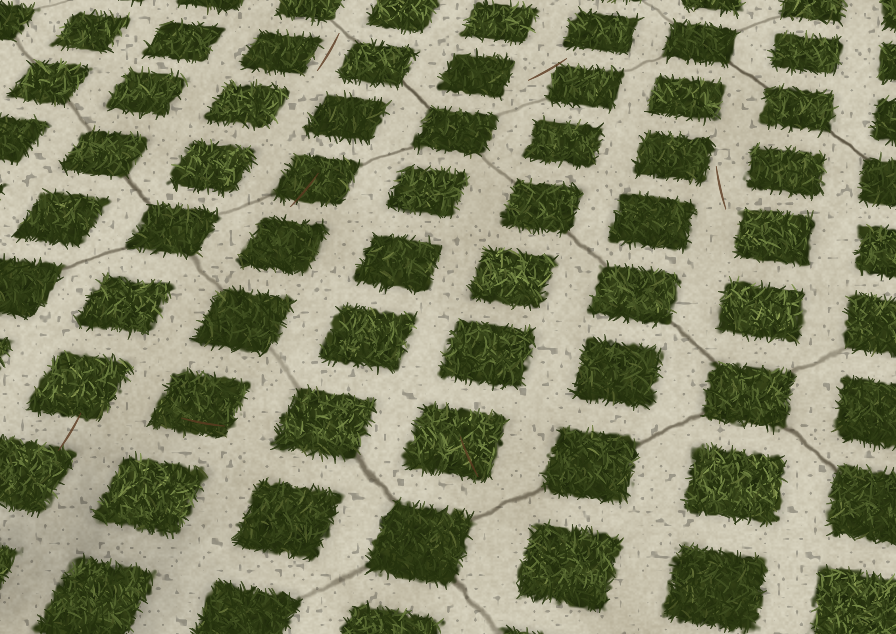
Give the GLSL for this pattern, as a WebGL 1 fragment shader.

```glsl
precision highp float;
// Perspective lattice of concrete grass pavers: turf-filled openings, hairline joints, worn stone.
uniform vec2 u_resolution;

float hash(vec2 p) {
  return fract(sin(dot(p, vec2(127.1, 311.7))) * 43758.5);
}

vec2 hash2(vec2 p) {
  return vec2(hash(p), hash(p + 17.3));
}

float noise(vec2 p) {
  vec2 i = floor(p), f = fract(p);
  f *= f * (3.0 - 2.0 * f);
  return mix(mix(hash(i), hash(i + vec2(1, 0)), f.x),
             mix(hash(i + vec2(0, 1)), hash(i + 1.0), f.x), f.y);
}

float fbm(vec2 p) {
  float sum = 0.0, amp = 0.5;
  for (int i = 0; i < 4; i++) {
    sum += amp * noise(p);
    p = p * 2.07 + 5.1;
    amp *= 0.5;
  }
  return sum;
}

// Inverse perspective: canvas position (y down) to paver lattice, one opening per unit
vec2 toLattice(vec2 uv) {
  vec2 tilt = vec2(-0.014, -0.052);
  vec2 rowX = vec2(0.1254, -0.0586) - tilt * uv.x;
  vec2 rowY = vec2(0.0193, 0.0941) - tilt * uv.y;
  vec2 r = uv - vec2(0.5755, 0.4375);
  return vec2(r.x * rowY.y - rowX.y * r.y, rowX.x * r.y - rowY.x * r.x)
       / (rowX.x * rowY.y - rowX.y * rowY.x);
}

// Signed distance to the nearest slightly irregular opening
float openingDistance(vec2 g) {
  vec2 id = floor(g + 0.5);
  vec2 f = g - id - (hash2(id) - 0.5) * 0.05;
  vec2 q = abs(f) - vec2(0.305, 0.325) - (hash2(id + 9.0) - 0.5) * 0.03 + 0.05;
  return length(max(q, 0.0)) + min(max(q.x, q.y), 0.0) - 0.05;
}

// Coverage of a tapered stroke around its centre
float stroke(vec2 p, float angle, float halfLength, float halfWidth, float px) {
  vec2 dir = vec2(sin(angle), -cos(angle));
  float along = dot(p, dir) / halfLength;
  float across = abs(dot(p, vec2(-dir.y, dir.x)) + 0.0015 * along * along);
  float width = halfWidth * (1.0 - 0.6 * along * along);
  return (1.0 - smoothstep(width - 0.5 * px, width + 0.5 * px, across)) * step(abs(along), 1.0);
}

vec3 concrete(vec2 s, vec2 g, float d) {
  float stain = fbm(s * 5.0) + 0.3 * fbm(s * 24.0);
  float grain = noise(s * 170.0) * 0.6 + noise(s * 330.0) * 0.4;
  float dull = smoothstep(0.4, 1.0, stain) * 0.6 + (grain - 0.5) * 0.75 + 0.06;
  vec3 col = mix(vec3(0.825, 0.805, 0.725), vec3(0.71, 0.68, 0.59), dull);
  col *= 1.0 - 0.25 * smoothstep(0.8, 0.93, noise(s * 140.0 + 40.0));
  // Soil staining, heavier around the openings and towards the near left corner
  col *= 1.0 - 0.16 * smoothstep(0.1, 0.0, d) * noise(s * 30.0);
  col *= 1.0 - 0.3 * smoothstep(0.4, 0.0, length(s - vec2(0.1, 0.92))) * fbm(s * 14.0);
  // Diagonal joints between paver slabs
  float wobble = (fbm(s * 35.0) - 0.5) * 0.13;
  float falling = abs(mod(g.x - g.y + 1.0, 4.0) - 2.0 + wobble);
  float rising = abs(mod(g.x + g.y, 6.0) - 3.0 + wobble);
  float joint = max(smoothstep(0.05, 0.005, falling), 0.75 * smoothstep(0.05, 0.005, rising));
  return mix(col, vec3(0.3, 0.27, 0.2), joint * (0.3 + 0.6 * noise(s * 9.0)));
}

void main() {
  vec2 uv = gl_FragCoord.xy / u_resolution;
  uv.y = 1.0 - uv.y;
  float aspect = u_resolution.x / u_resolution.y;
  float px = 1.0 / u_resolution.y;
  vec2 s = uv * vec2(aspect, 1.0);
  vec2 g = toLattice(uv);
  float d = openingDistance(g);
  vec3 col = concrete(s, g, d);

  // Shaded turf bed with a ragged rim
  float rim = d + (noise(s * 110.0) - 0.5) * 0.07;
  vec3 bed = mix(vec3(0.11, 0.15, 0.04), vec3(0.23, 0.28, 0.1), noise(s * 90.0));
  col = mix(col, bed, smoothstep(0.025, -0.02, rim));

  // Overlapping grass blades, rooted only inside openings
  if (d < 0.2) {
    for (int layer = 0; layer < 6; layer++) {
      vec2 p = s * 64.0 + float(layer) * vec2(0.37, 0.61);
      for (int k = 0; k < 9; k++) {
        vec2 cell = floor(p) + vec2(mod(float(k), 3.0), floor(float(k) / 3.0)) - 1.0;
        vec2 seed = cell + float(layer) * 71.0;
        vec2 offset = (p - cell - hash2(seed)) / 64.0;
        vec2 rootG = toLattice((s - offset) / vec2(aspect, 1.0));
        float rooted = step(openingDistance(rootG), -0.005);
        float blade = stroke(offset, (hash(seed + 3.0) - 0.5) * 2.7,
                             mix(0.007, 0.0145, hash(seed + 5.0)), 0.0016, px);
        vec2 id = floor(rootG + 0.5);
        float light = hash(seed + 7.0) * (0.75 + 0.5 * hash(id + 2.0));
        light *= 1.0 - 0.45 * smoothstep(0.1, 0.33, rootG.y - id.y);
        vec3 green = mix(vec3(0.14, 0.19, 0.05), vec3(0.4, 0.47, 0.23), light * light);
        green += vec3(0.13, 0.12, 0.08) * step(0.94, hash(seed + 11.0));
        col = mix(col, green, blade * rooted * 0.9);
      }
    }
  }

  // Sparse dry twigs
  vec2 plot = floor(s * 5.0);
  vec2 twigAt = (plot + 0.3 + 0.4 * hash2(plot + 31.0)) / 5.0;
  float twig = stroke(s - twigAt, hash(plot + 4.0) * 3.14, 0.035, 0.0018, px);
  col = mix(col, vec3(0.36, 0.23, 0.13), twig * step(0.8, hash(plot + 8.0)) * 0.8);
  gl_FragColor = vec4(col, 1.0);
}
```
